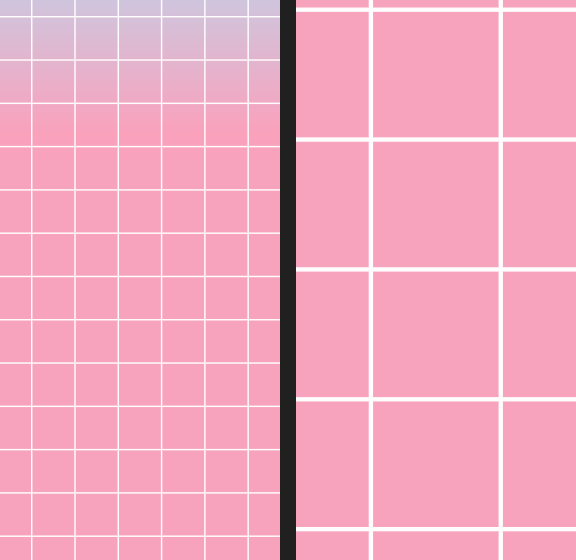
Left, the full canvas; right, a detail of the centre.
Give the GLSL for this pattern, as a Shadertoy shader.

```glsl
// Square grid of thin white lines over a vertical gradient.
// The lines come from the distance to a repeated axis; the backdrop is flat
// pink that fades to lavender near the top. Lengths are in canvas widths.

const float CELL_SIZE = 0.1546;
const float LINE_WIDTH = 0.0052;
const vec2 GRID_ORIGIN = vec2(0.1133, 0.0850);

const float FADE_START = 0.762; // fraction of canvas height
const vec3 PINK = vec3(0.970, 0.638, 0.742);
const vec3 BRIGHT_PINK = vec3(0.980, 0.632, 0.738);
const vec3 LAVENDER = vec3(0.812, 0.772, 0.866);
const vec3 LINE_COLOR = vec3(1.0, 0.992, 0.996);

// Distance on each axis to the nearest line of a repeating grid
vec2 gridDistance(vec2 p, vec2 origin, float cell) {
    vec2 offset = fract((p - origin) / cell + 0.5) - 0.5;
    return abs(offset) * cell;
}

// Antialiased coverage of a line of the given width
float lineCoverage(float dist, float width, float pixel) {
    return clamp((0.5 * width - dist) / pixel + 0.5, 0.0, 1.0);
}

// Flat pink, slightly brighter where the linear fade to lavender begins
vec3 backdrop(float height, float fadeStart) {
    float glow = smoothstep(fadeStart - 0.06, fadeStart, height);
    float fade = clamp((height - fadeStart) / (1.0 - fadeStart), 0.0, 1.0);
    return mix(mix(PINK, BRIGHT_PINK, glow), LAVENDER, fade);
}

void mainImage(out vec4 fragColor, in vec2 fragCoord) {
    float pixel = 1.0 / iResolution.x;
    vec2 p = fragCoord * pixel;

    vec2 dist = gridDistance(p, GRID_ORIGIN, CELL_SIZE);
    float grid = lineCoverage(min(dist.x, dist.y), LINE_WIDTH, pixel);

    vec3 color = backdrop(fragCoord.y / iResolution.y, FADE_START);
    fragColor = vec4(mix(color, LINE_COLOR, grid), 1.0);
}
```
